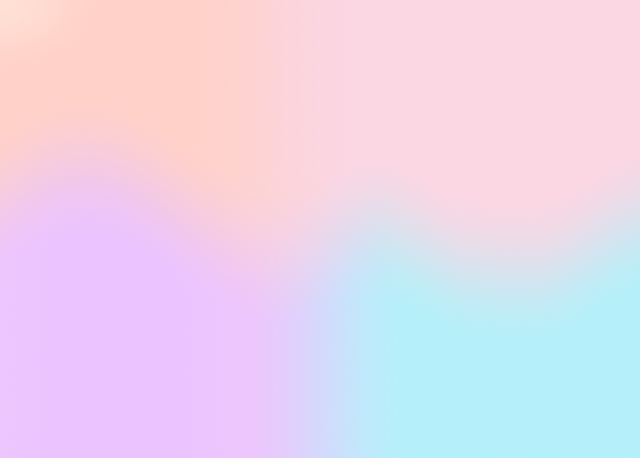
This background is drawn by a Shadertoy shader. Its source:

```glsl
// A soft pastel mesh gradient: peach and pink above, lilac and aqua below.
// Two horizontal blends are joined along a wavy horizon built from bell curves,
// with a pale glow in the upper left corner.

#define PEACH vec3(1.000, 0.820, 0.785)
#define PINK vec3(0.984, 0.840, 0.890)
#define LILAC vec3(0.918, 0.765, 1.000)
#define ORCHID vec3(0.940, 0.785, 0.988)
#define AQUA vec3(0.710, 0.942, 0.980)
#define CORNER_GLOW vec3(1.000, 0.880, 0.835)
#define HORIZON 0.405
#define SOFTNESS 0.175

// Bell curve around a centre.
float bell(float x, float centre, float width) {
    float d = (x - centre) / width;
    return exp(-d * d);
}

// Height at which the warm and cool halves are mixed equally.
float horizonHeight(float x) {
    float lilacDome = 0.23 * bell(x, 0.13, 0.21);
    float aquaCrest = 0.095 * bell(x, 0.585, 0.10);
    float rightRise = 0.12 * smoothstep(0.83, 1.03, x);
    return HORIZON + lilacDome + aquaCrest + rightRise;
}

// Peach to pink, with the corner glow.
vec3 warmSky(vec2 uv) {
    vec3 colour = mix(PEACH, PINK, smoothstep(0.28, 0.56, uv.x));
    float glow = 1.0 - smoothstep(0.0, 0.17, length(uv - vec2(0.0, 1.0)));
    return mix(colour, CORNER_GLOW, glow);
}

// Lilac with rosier sides, turning into aqua.
vec3 coolGround(vec2 uv) {
    float side = smoothstep(0.04, 0.24, abs(uv.x - 0.18));
    vec3 colour = mix(LILAC, ORCHID, 0.6 * side);
    return mix(colour, AQUA, smoothstep(0.37, 0.65, uv.x));
}

// Hash without sine, for a dither below one colour step.
float hash(vec2 p) {
    vec3 q = fract(vec3(p.xyx) * 0.1031);
    q += dot(q, q.yzx + 33.33);
    return fract((q.x + q.y) * q.z);
}

void mainImage(out vec4 fragColor, in vec2 fragCoord) {
    vec2 uv = fragCoord / iResolution.xy;

    // Join the halves along the horizon.
    float height = uv.y - horizonHeight(uv.x);
    float warmth = smoothstep(-SOFTNESS, SOFTNESS, height);
    vec3 colour = mix(coolGround(uv), warmSky(uv), warmth);

    // Dither against banding.
    colour += (hash(fragCoord) - 0.5) / 255.0;
    fragColor = vec4(colour, 1.0);
}
```
